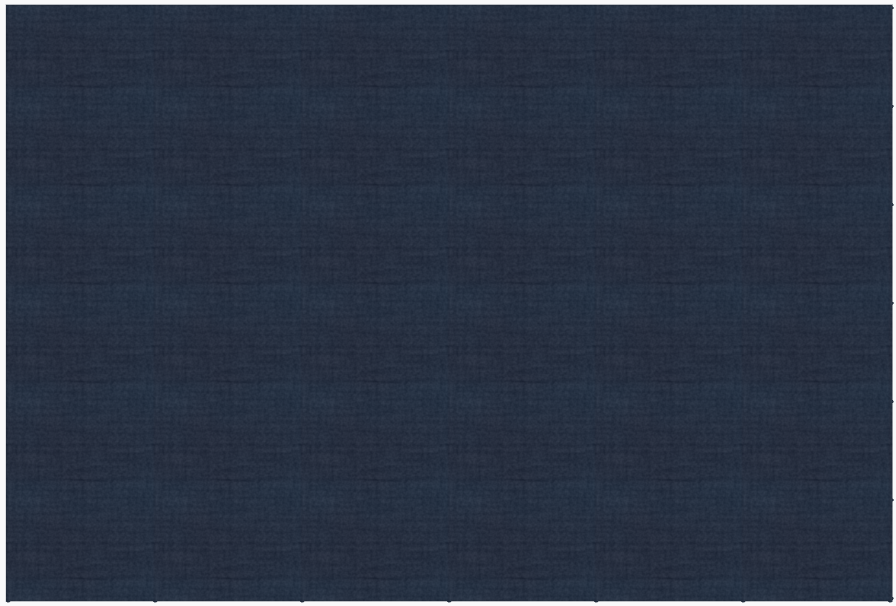
A Shadertoy shader for this texture:

```glsl
// Dark navy cloth of six by six faintly creased tiles, with a thin pale margin.

vec2 latticeGradient(vec2 cell, vec2 period) {
    cell = mod(cell, period);
    float angle = 6.2832 * fract(sin(dot(cell, vec2(127.1, 311.7))) * 437.585);
    return vec2(cos(angle), sin(angle));
}

// Gradient noise that wraps after the given number of cells
float gradientNoise(vec2 p, vec2 period) {
    vec2 cell = floor(p), f = fract(p);
    vec2 w = f * f * f * (f * (f * 6.0 - 15.0) + 10.0);
    vec2 e = vec2(1.0, 0.0);
    float a = dot(latticeGradient(cell, period), f);
    float b = dot(latticeGradient(cell + e.xy, period), f - e.xy);
    float c = dot(latticeGradient(cell + e.yx, period), f - e.yx);
    float d = dot(latticeGradient(cell + e.xx, period), f - e.xx);
    return mix(mix(a, b, w.x), mix(c, d, w.x), w.y);
}

float tileNoise(vec2 t, vec2 cells) {
    return gradientNoise(t * cells, cells);
}

// Soft ridge of the given half width
float ridge(float distanceToLine, float width) {
    float q = distanceToLine / width;
    return exp(-q * q);
}

vec3 clothColor(vec2 t) {
    // Broad dye patches: paler at the right, the crease and the row seam
    float rightBand = smoothstep(0.62, 0.93, t.x) * smoothstep(0.0, 0.02, 1.0 - t.x);
    float lowBand = smoothstep(0.76, 0.88, t.y) + 1.0 - smoothstep(0.0, 0.28, t.y);
    float patches = tileNoise(t, vec2(4.0, 3.0));
    float light = 0.22 + 0.34 * rightBand + 0.3 * lowBand + 0.3 * patches;
    vec3 color = mix(vec3(0.153, 0.178, 0.241), vec3(0.149, 0.205, 0.276), clamp(light, 0.0, 1.0));

    // Woven streaks and fine grain
    float weave = 0.030 * tileNoise(t, vec2(3.0, 26.0)) + 0.018 * tileNoise(t, vec2(32.0, 3.0));
    float grain = 0.034 * tileNoise(t, vec2(46.0, 31.0)) + 0.022 * tileNoise(t, vec2(80.0, 54.0));
    color += weave + grain;

    // Vertical fold and a wavering crease starting at it
    color -= 0.009 * ridge(t.x - 0.51, 0.014);
    color += 0.006 * ridge(t.x - 0.545, 0.012);
    float creaseY = 0.79 + 0.022 * smoothstep(0.48, 0.58, t.x) + 0.02 * tileNoise(t, vec2(9.0, 2.0));
    float creaseDepth = 0.008 + 0.022 * ridge(t.x - 0.55, 0.1);
    color -= creaseDepth * ridge(t.y - creaseY, 0.014);
    color += 0.5 * creaseDepth * ridge(t.y - creaseY - 0.035, 0.018);

    // Faint broken line along the row seam
    float seam = ridge(min(t.y, 1.0 - t.y), 0.012);
    return color + 0.012 * seam * (0.6 + tileNoise(t, vec2(12.0, 2.0)));
}

void mainImage(out vec4 fragColor, in vec2 fragCoord) {
    vec2 uv = fragCoord / iResolution.xy;
    vec2 tile = vec2(uv.x * 6.095 - 0.056, (1.0 - uv.y) * 6.157 - 0.08);
    vec3 color = clothColor(fract(tile));

    // Panel edge, with tiny tabs at the seams on the right and bottom
    vec2 aspect = vec2(iResolution.x / iResolution.y, 1.0);
    vec2 seamDistance = abs(fract(tile + 0.5) - 0.5);
    vec2 tab = 0.0018 * (1.0 - smoothstep(0.005, 0.018, seamDistance.yx));
    vec2 lowEdge = (uv - vec2(0.0065, 0.0077)) * aspect + vec2(0.0, tab.y);
    vec2 highEdge = (vec2(0.9961, 0.9923) - uv) * aspect + vec2(tab.x, 0.0);
    vec2 edge = min(lowEdge, highEdge);
    float inset = min(edge.x, edge.y);
    float pixel = 1.0 / iResolution.y;

    // Slightly darker rim, then the pale margin
    color *= 1.0 - 0.12 * (1.0 - smoothstep(0.0, 0.004, inset));
    float panel = smoothstep(-0.6 * pixel, 0.6 * pixel, inset);
    fragColor = vec4(mix(vec3(0.975, 0.975, 0.98), color, panel), 1.0);
}
```
